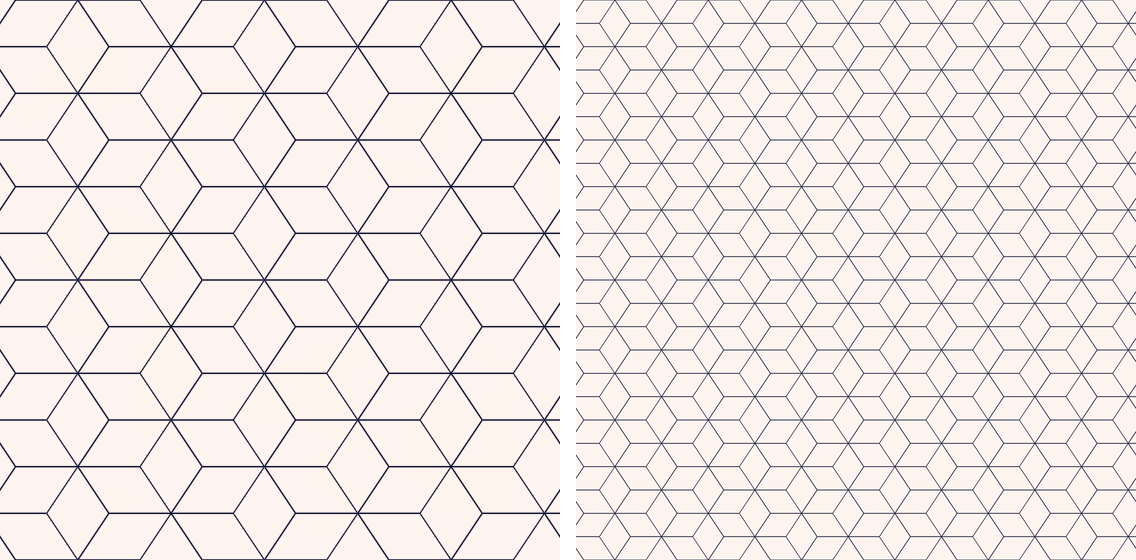
Left: one tile. Right: repeated 2 by 2.
Write a Shadertoy shader that draws this pattern.

```glsl
// Rhombille lattice: thin navy outlines of tumbling rhombi on warm off-white paper.
// Two interleaved grids of six-armed stars are drawn as segment distances,
// over a barely visible cream mottling made from wrapping value noise.

const vec2  REPEATS     = vec2(3.0, 6.0);         // cells across and up
const vec2  STAR_ORIGIN = vec2(5.0 / 36.0, 0.0);  // one star centre, in canvas units
const float FLAT_HALF   = 0.00130;                // half widths of the three arm kinds
const float RIGHT_HALF  = 0.00125;
const float LEFT_HALF   = 0.00105;
const vec3  PAPER       = vec3(0.992, 0.957, 0.937);
const vec3  CREAM       = vec3(0.988, 0.953, 0.918);
const vec3  INK         = vec3(0.035, 0.050, 0.180);
const float MOTTLE      = 0.45;                   // strength of the cream patches

float hash(vec2 p) {
    return fract(sin(dot(p, vec2(127.1, 311.7))) * 43758.5453);
}

// Value noise that wraps after `period` whole cells
float wrapNoise(vec2 uv, float period) {
    vec2 p = uv * period;
    vec2 i = floor(p);
    vec2 f = fract(p);
    f = f * f * (3.0 - 2.0 * f);
    vec2 a = mod(i, period);
    vec2 b = mod(i + 1.0, period);
    return mix(mix(hash(a), hash(vec2(b.x, a.y)), f.x),
               mix(hash(vec2(a.x, b.y)), hash(b), f.x), f.y);
}

// Distance from p to the segment from the origin to tip
float armDistance(vec2 p, vec2 tip) {
    return length(p - tip * clamp(dot(p, tip) / dot(tip, tip), 0.0, 1.0));
}

// Signed distance to the inked star centred in its cell
float starLines(vec2 uv, vec2 centre) {
    vec2 cell = 1.0 / REPEATS;
    vec2 p = (fract((uv - centre) * REPEATS + 0.5) - 0.5) * cell;
    vec2 q = abs(p);
    float flatArm = armDistance(q, vec2(cell.x / 3.0, 0.0)) - FLAT_HALF;
    float slantArm = armDistance(q, cell * vec2(1.0 / 6.0, 0.5));
    slantArm -= p.x > 0.0 ? RIGHT_HALF : LEFT_HALF;
    return min(flatArm, slantArm);
}

void mainImage(out vec4 fragColor, in vec2 fragCoord) {
    vec2 uv = fragCoord / iResolution.xy;
    float pixel = 1.0 / min(iResolution.x, iResolution.y);

    // Paper with faint warm patches
    float patches = 0.65 * wrapNoise(uv, 7.0) + 0.35 * wrapNoise(uv, 19.0);
    vec3 colour = mix(PAPER, CREAM, MOTTLE * smoothstep(0.55, 0.9, patches));

    // Second star grid sits half a cell along both axes
    float d = min(starLines(uv, STAR_ORIGIN),
                  starLines(uv, STAR_ORIGIN + 0.5 / REPEATS));
    float coverage = clamp(0.5 - d / pixel, 0.0, 1.0);

    fragColor = vec4(mix(colour, INK, coverage), 1.0);
}
```
